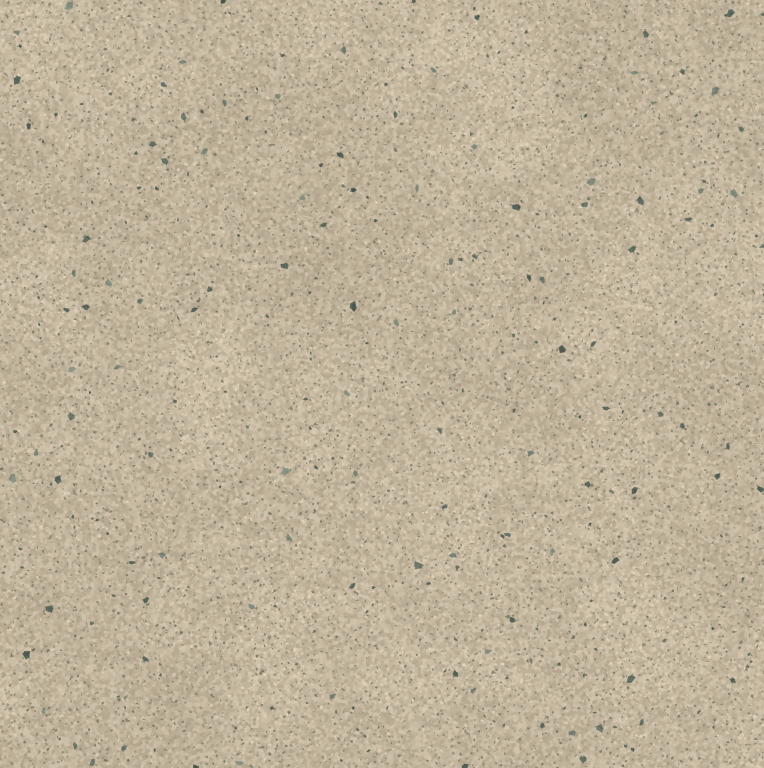
Reproduce this texture procedurally as a Shadertoy shader.

```glsl
const vec3 STONE       = vec3(0.762, 0.710, 0.615);
const vec3 CREAM       = vec3(0.890, 0.835, 0.735);
const vec3 SPECK_DARK  = vec3(0.430, 0.430, 0.355);
const vec3 SPECK_LIGHT = vec3(0.630, 0.595, 0.500);
const vec3 CHIP_DARK   = vec3(0.270, 0.325, 0.290);
const vec3 CHIP_LIGHT  = vec3(0.510, 0.550, 0.495);

// Cells per canvas height
const float GRAIN_CELLS  = 250.0;
const float CREAM_CELLS  = 150.0;
const float SPECK_CELLS  = 112.0;
const float FLECK_CELLS  = 44.0;
const float CHIP_CELLS   = 20.0;
const float PATCH_CELLS  = 13.0;
const float MOTTLE_CELLS = 5.0;

// Smallest and largest radius, in canvas heights
const vec2 CREAM_RADIUS = vec2(0.0010, 0.0023);
const vec2 SPECK_RADIUS = vec2(0.0008, 0.0018);
const vec2 FLECK_RADIUS = vec2(0.0014, 0.0026);
const vec2 CHIP_RADIUS  = vec2(0.0028, 0.0053);

// Share of cells that hold a particle
const float SPECK_DENSITY = 0.62;
const float FLECK_DENSITY = 0.24;
const float CHIP_DENSITY  = 0.30;

const float GRAIN_CONTRAST  = 0.125;
const float PATCH_CONTRAST  = 0.025;
const float MOTTLE_CONTRAST = 0.025;

const float TAU = 6.2831853;
const int SIDES = 5;

vec3 hash3(vec2 cell, float seed) {
    vec3 p = fract(vec3(cell.xyx + seed * 17.3) * vec3(0.1031, 0.1030, 0.0973));
    p += dot(p, p.yxz + 33.33);
    return fract((p.xxy + p.yzz) * p.zyx);
}

// Cellular noise: random cell tones, blended softly, centred on zero
float cellTone(vec2 p, float seed) {
    vec2 base = floor(p);
    float sum = 0.0, weight = 0.0;
    for (int y = -1; y <= 1; y++)
    for (int x = -1; x <= 1; x++) {
        vec2 cell = base + vec2(x, y);
        vec3 rnd = hash3(cell, seed);
        vec2 d = p - cell - rnd.xy;
        float w = exp(-7.0 * dot(d, d));
        sum += w * rnd.z;
        weight += w;
    }
    return sum / weight - 0.5;
}

// Signed distance to an irregular, slightly elongated polygon
float shardDistance(vec2 q, float radius, vec3 rnd) {
    float spin = rnd.x * TAU;
    float c = cos(spin), s = sin(spin);
    q = mat2(c, -s, s, c) * q;
    q *= vec2(mix(0.65, 1.0, rnd.y), 1.15);
    float d = -1.0;
    for (int k = 0; k < SIDES; k++) {
        float wobble = fract(rnd.z * 7.13 + float(k) * 0.618);
        float angle = (float(k) + 0.5 * wobble) * TAU / float(SIDES);
        d = max(d, dot(q, vec2(cos(angle), sin(angle))) - radius * mix(0.7, 1.15, wobble));
    }
    return d;
}

// Scattered shards: x = coverage, y = random tone
vec2 scatter(vec2 uv, float cells, vec2 radii, float density, float seed) {
    float blur = 0.75 / iResolution.y;
    vec2 base = floor(uv * cells);
    vec2 result = vec2(0.0);
    for (int y = -1; y <= 1; y++)
    for (int x = -1; x <= 1; x++) {
        vec2 cell = base + vec2(x, y);
        vec3 place = hash3(cell, seed);
        if (place.z > density) continue;
        vec3 form = hash3(cell, seed + 5.0);
        float radius = mix(radii.x, radii.y, form.z * form.z);
        float d = shardDistance(uv - (cell + place.xy) / cells, radius, form.yzx);
        float cover = 1.0 - smoothstep(-blur, blur, d);
        if (cover > result.x) result = vec2(cover, form.x);
    }
    return result;
}

void mainImage(out vec4 fragColor, in vec2 fragCoord) {
    vec2 uv = fragCoord / iResolution.y;

    // Stone ground: fine grain over faint clouding
    float patches = cellTone(uv * PATCH_CELLS, 1.0);
    float mottle = cellTone(uv * MOTTLE_CELLS, 2.0);
    float grain = cellTone(uv * GRAIN_CELLS, 3.0);
    vec3 color = STONE + grain * GRAIN_CONTRAST + patches * PATCH_CONTRAST + mottle * MOTTLE_CONTRAST;

    // Cream flecks gather in loose clusters
    float cluster = patches + 0.8 * mottle + 0.5 * cellTone(uv * PATCH_CELLS * 2.7, 4.0);
    float creamDensity = mix(0.10, 0.62, smoothstep(0.0, 0.6, cluster));
    vec2 cream = scatter(uv, CREAM_CELLS, CREAM_RADIUS, creamDensity, 11.0);
    color = mix(color, CREAM, cream.x * mix(0.35, 0.95, cream.y));

    // Dark particles, from dust to chips
    vec2 speck = scatter(uv, SPECK_CELLS, SPECK_RADIUS, SPECK_DENSITY, 23.0);
    color = mix(color, mix(SPECK_DARK, SPECK_LIGHT, speck.y), speck.x * 0.9);
    vec2 fleck = scatter(uv, FLECK_CELLS, FLECK_RADIUS, FLECK_DENSITY, 37.0);
    color = mix(color, mix(CHIP_DARK, SPECK_LIGHT, fleck.y), fleck.x * 0.9);
    vec2 chip = scatter(uv, CHIP_CELLS, CHIP_RADIUS, CHIP_DENSITY, 51.0);
    vec3 chipColor = mix(CHIP_DARK, CHIP_LIGHT, chip.y) + grain * 0.08;
    color = mix(color, chipColor, chip.x * 0.92);

    fragColor = vec4(color, 1.0);
}
```
